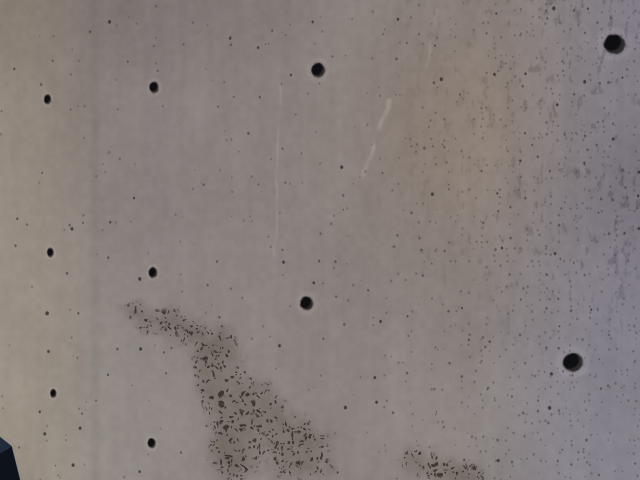
Write a Shadertoy shader that draws this texture.

```glsl
// Weathered concrete wall: broad warm-to-violet tints, vertical streaks and mottling,
// a receding grid of round tie holes, scattered pores and a brown speckled stain.
// Layers come from value noise, jittered cells and distance functions in height units.

float hash(vec2 p) {
    vec3 q = fract(vec3(p.xyx) * 0.1031);
    q += dot(q, q.yzx + 33.33);
    return fract((q.x + q.y) * q.z);
}

float noise(vec2 p) {
    vec2 i = floor(p), f = fract(p);
    f = f * f * (3.0 - 2.0 * f);
    return mix(mix(hash(i), hash(i + vec2(1, 0)), f.x),
               mix(hash(i + vec2(0, 1)), hash(i + vec2(1, 1)), f.x), f.y);
}

float fbm(vec2 p) {
    float sum = 0.0, amp = 0.5;
    for (int i = 0; i < 5; i++) {
        sum += amp * noise(p);
        p = p * 2.03 + 17.1;
        amp *= 0.5;
    }
    return sum;
}

float segment(vec2 p, vec2 a, vec2 b) {
    vec2 d = b - a;
    return length(p - a - d * clamp(dot(p - a, d) / dot(d, d), 0.0, 1.0));
}

float glow(vec2 p, vec2 center, vec2 size) {
    vec2 d = (p - center) / size;
    return exp(-dot(d, d));
}

// Coverage of one jittered dot per cell; density is the chance that a cell is filled.
float pores(vec2 p, float scale, float density, float radius, float px) {
    vec2 cell = floor(p * scale);
    vec2 jitter = 0.25 + 0.5 * vec2(hash(cell + 3.7), hash(cell + 41.3));
    float size = radius * mix(0.45, 1.0, hash(cell + 71.9));
    float d = length((p - (cell + jitter) / scale) * vec2(1.0, 0.85));
    return step(hash(cell + 11.5), density) * (1.0 - smoothstep(size - px, size + px, d));
}

vec3 wallTint(vec2 p) {
    vec3 warm = vec3(0.575, 0.535, 0.495);
    vec3 grey = vec3(0.530, 0.497, 0.488);
    vec3 violet = vec3(0.507, 0.490, 0.530);
    vec3 c = mix(warm, grey, smoothstep(0.02, 0.30, p.x));
    c = mix(c, violet, smoothstep(0.95, 1.28, p.x + 0.08 * (0.5 - p.y)));
    c += vec3(0.015, 0.0, -0.028) * glow(p, vec2(0.98, 0.73), vec2(0.28, 0.30));
    c += vec3(0.030, 0.034, 0.026) * glow(p, vec2(0.22, 0.10), vec2(0.30, 0.24));
    c += vec3(0.020, 0.022, 0.015) * glow(p, vec2(1.0, 0.08), vec2(0.40, 0.20));
    c -= vec3(0.050, 0.052, 0.050) * glow(p, vec2(0.05, 1.05), vec2(0.40, 0.20));
    c -= 0.025 * glow(p, vec2(1.34, 0.60), vec2(0.12, 0.18));
    return c;
}

float stainMask(vec2 p) {
    vec2 q = p + 0.07 * (vec2(fbm(p * 16.0), fbm(p * 16.0 + 9.0)) - 0.48);
    float d = segment(q, vec2(0.28, 0.36), vec2(0.44, 0.28)) - 0.018;
    d = min(d, segment(q, vec2(0.45, 0.27), vec2(0.50, 0.05)) - 0.044);
    d = min(d, segment(q, vec2(0.52, 0.14), vec2(0.63, 0.06)) - 0.058);
    d = min(d, segment(q, vec2(0.85, 0.035), vec2(0.97, 0.005)) - 0.018);
    return 1.0 - smoothstep(-0.025, 0.030, d);
}

// Pale mineral run with a broken, wavering edge.
float run(vec2 p, vec2 a, vec2 b, float width) {
    p.x += 0.008 * (noise(vec2(p.y * 35.0, a.x * 50.0)) - 0.5);
    return (1.0 - smoothstep(0.0, width, segment(p, a, b))) * smoothstep(0.2, 0.7, noise(p * vec2(90, 28)));
}

// Dark recess with a pale rim and a dimly lit lower-right wall.
vec3 tieHole(vec3 c, vec2 p, vec2 center, vec2 radius, float px) {
    vec2 q = (p - center) / radius;
    float r = length(q) + 0.12 * (noise(q * 2.5 + center * 40.0) - 0.5);
    float edge = px / radius.x + 0.08;
    c += 0.028 * exp(-pow((r - 1.45) / 0.30, 2.0));
    float lit = smoothstep(0.75, 1.1, length(q - vec2(-0.30, 0.25)));
    vec3 inside = mix(vec3(0.055, 0.055, 0.065), vec3(0.24, 0.22, 0.21), 0.7 * lit);
    return mix(c, inside, 1.0 - smoothstep(1.0 - edge, 1.0 + edge, r));
}

void mainImage(out vec4 fragColor, in vec2 fragCoord) {
    vec2 p = fragCoord / iResolution.y;
    float px = 0.8 / iResolution.y;
    float right = smoothstep(0.65, 1.25, p.x);

    // Tints, cast streaks and the formwork seam
    vec3 c = wallTint(p);
    c += 0.055 * (fbm(p * vec2(7, 5)) - 0.48);
    c += 0.028 * (fbm(p * vec2(55, 4)) - 0.48);
    c += 0.040 * (fbm(p * 75.0) - 0.48);
    c -= vec3(0.024, 0.017, 0.016) * glow(p, vec2(0.197, p.y), vec2(0.010, 1));
    c -= 0.07 * right * smoothstep(0.57, 0.78, fbm(p * vec2(85, 42))) * smoothstep(0.15, 0.5, p.y);

    // Mineral runs
    float pale = run(p, vec2(0.81, 0.79), vec2(0.75, 0.61), 0.009);
    pale += 0.6 * run(p, vec2(0.585, 0.82), vec2(0.572, 0.47), 0.005);
    pale += 0.5 * run(p, vec2(0.91, 0.98), vec2(0.89, 0.86), 0.006);
    c += 0.065 * pale;

    // Stain and its dark flecks
    float stain = stainMask(p);
    c -= vec3(0.080, 0.085, 0.095) * stain * (0.45 + 0.9 * fbm(p * 22.0));
    vec2 warped = p + 0.012 * vec2(noise(p * 90.0), noise(p * 70.0 + 5.0));
    float flecks = pores(warped, 85.0, 0.38, 0.0036, px) + pores(warped + 0.37, 130.0, 0.25, 0.0024, px);
    c = mix(c, vec3(0.16, 0.14, 0.13), 0.75 * min(flecks, 1.0) * smoothstep(0.15, 0.6, stain));

    // Pores, denser towards the right
    float dots = pores(p, 16.0, 0.20, 0.0036, px);
    dots += 0.65 * pores(p + 0.53, 38.0, mix(0.06, 0.28, right), 0.0026, px);
    dots += 0.40 * pores(p + 0.19, 75.0, mix(0.03, 0.30, right), 0.0024, px);
    c = mix(c, vec3(0.18, 0.17, 0.18), 0.8 * min(dots, 1.0));

    // Tie holes: x, top y, row spacing and radius grow along the columns
    vec4 columns[4] = vec4[4](vec4(0.099, 0.793, 0.319, 0.0070), vec4(0.321, 0.818, 0.386, 0.0092),
                              vec4(0.663, 0.854, 0.486, 0.0140), vec4(1.280, 0.908, 0.663, 0.0220));
    vec4 slant = vec4(0.006, -0.0025, -0.024, -0.087);
    for (int i = 0; i < 4; i++) {
        vec4 k = columns[i];
        for (int j = 0; j < 3; j++) {
            float row = float(j);
            vec2 center = vec2(k.x + slant[i] * row, k.y - k.z * row * (1.04 - 0.04 * row));
            vec2 radius = k.w * vec2(1.0, mix(1.4, 0.92, float(i) / 3.0)) * (1.0 - 0.06 * row);
            c = tieHole(c, p, center, radius, px);
        }
    }

    // Dark box in the lower-left corner
    float box = max(p.y - 0.09 + 0.8 * p.x, p.x - 0.042 + 0.25 * p.y);
    float topFace = smoothstep(-px, px, p.y - 0.055 - 0.6 * p.x);
    vec3 boxColor = mix(vec3(0.055, 0.070, 0.105), vec3(0.13, 0.17, 0.23), topFace);
    c = mix(c, boxColor, 1.0 - smoothstep(-px, px, box));
    fragColor = vec4(clamp(c, 0.0, 1.0), 1.0);
}
```
